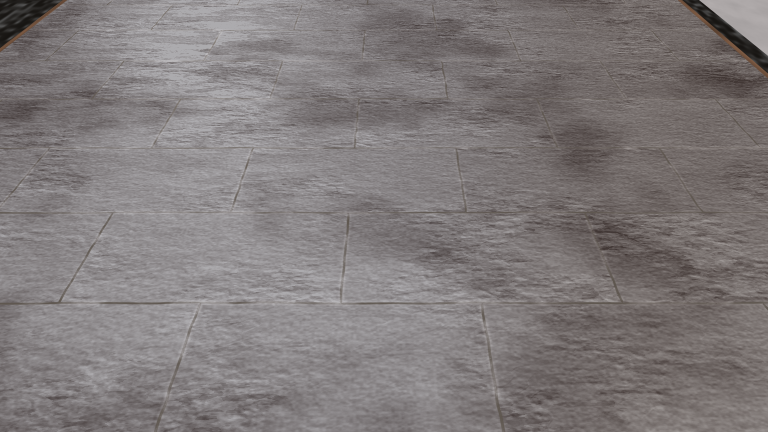
Reproduce this texture procedurally as a Shadertoy shader.

```glsl
// Perspective of the ground plane, in canvas heights
const float HORIZON = 1.579;
const float VANISH_X = 0.014;
const float ROW_SCALE = 6.576;
const float ROW_SHIFT = 5.136;
// Paving layout
const float SLAB_WIDTH = 0.51;
const float BOND_SHIFT = 0.325;
const vec2 JOINT = vec2(0.0045, 0.009);
const float LEFT_EDGE = -1.29;
const float RIGHT_EDGE = 1.15;
const float TIMBER_WIDTH = 0.018;
const float GRAVEL_WIDTH = 0.085;
// Stone finish
const float BASE_TONE = 0.63;
const float RELIEF = 2.1;
const float PITTING = 0.26;
const float STAIN = 0.36;
const float SLAB_VARIATION = 0.1;
// Colours
const vec3 STONE_DARK = vec3(0.34, 0.31, 0.31);
const vec3 STONE_LIGHT = vec3(0.62, 0.61, 0.62);
const vec3 MORTAR = vec3(0.37, 0.34, 0.31);
const vec3 TIMBER = vec3(0.43, 0.31, 0.23);
const vec3 GRAVEL_DARK = vec3(0.09, 0.08, 0.07);
const vec3 GRAVEL_LIGHT = vec3(0.34, 0.34, 0.34);
const vec3 KERB = vec3(0.68, 0.66, 0.66);

float hash(vec2 p) {
    vec3 q = fract(p.xyx * 0.1031);
    q += dot(q, q.yzx + 33.33);
    return fract((q.x + q.y) * q.z);
}

float noise(vec2 p) {
    vec2 i = floor(p), f = fract(p);
    f = f * f * (3.0 - 2.0 * f);
    return mix(mix(hash(i), hash(i + vec2(1, 0)), f.x),
               mix(hash(i + vec2(0, 1)), hash(i + 1.0), f.x), f.y);
}

float fbm(vec2 p) {
    float sum = 0.0, gain = 0.5;
    for (int i = 0; i < 5; i++) {
        sum += gain * noise(p);
        p = mat2(1.6, 1.2, -1.2, 1.6) * p + 5.3;
        gain *= 0.5;
    }
    return sum / 0.97;
}

// Soft elliptical pool of light or shade
float pool(vec2 p, vec2 centre, vec2 size) {
    vec2 d = (p - centre) / size;
    return exp(-dot(d, d));
}

// Height of the split stone: a few crisp layers plus a gritty skin
float rivenHeight(vec2 q) {
    float strata = 6.0 * fbm(q * vec2(1.8, 3.2));
    float ledge = floor(strata) + smoothstep(0.9, 1.0, fract(strata));
    return 0.07 * ledge + 0.36 * fbm(q * vec2(17.0, 27.0));
}

void mainImage(out vec4 fragColor, in vec2 fragCoord) {
    vec2 p = (fragCoord - vec2(0.5 * iResolution.x, 0.0)) / iResolution.y;

    // Project onto the ground and find the slab
    float drop = HORIZON - p.y;
    float side = (p.x - VANISH_X) / drop;
    float depth = ROW_SCALE / drop - ROW_SHIFT;
    vec2 ground = vec2(side / SLAB_WIDTH, depth);
    float sidePixel = 1.0 / (drop * iResolution.y);
    vec2 pixel = vec2(sidePixel / SLAB_WIDTH, ROW_SCALE / (drop * drop * iResolution.y));
    vec2 wobble = vec2(noise(ground * 9.0), noise(ground * 7.0 + 4.0)) - 0.5;
    vec2 grid = ground + wobble * vec2(0.006, 0.016);
    grid.x += 0.5 * mod(floor(grid.y) + 1.0, 2.0) - BOND_SHIFT;
    vec2 slab = floor(grid), local = fract(grid);

    // Large scale light, damp stains and slab tone
    float glare = pool(p, vec2(-0.41, 0.9), vec2(0.21, 0.27));
    float sheen = pool(p, vec2(-0.2, 0.25), vec2(0.65, 0.55));
    float shade = pool(p, vec2(-0.88, 0.8), vec2(0.2, 0.22));
    float damp = smoothstep(0.48, 0.78, fbm(ground * vec2(2.1, 1.1) + 3.0));
    float tone = BASE_TONE + 0.26 * sheen + 0.42 * glare - 0.34 * shade - STAIN * damp;
    tone -= 0.28 * smoothstep(-0.25, 0.6, p.x) * smoothstep(-0.2, 0.75, p.y);
    tone += SLAB_VARIATION * (hash(slab + 2.0) - 0.5);

    // Riven surface, each slab cut from its own stone
    vec2 q = grid * vec2(1.5, 1.0) + 17.0 * vec2(hash(slab), hash(slab + 9.0));
    float fade = 1.0 / (1.0 + 8.0 * pixel.y);
    float patches = smoothstep(0.4, 0.66, fbm(q * vec2(1.5, 2.2) + 31.0));
    float slope = rivenHeight(q + vec2(0.006, 0.016)) - rivenHeight(q);
    tone += RELIEF * fade * mix(0.75, 1.35, patches) * clamp(slope, -0.16, 0.12);
    tone += 0.26 * fade * (noise(q * vec2(70.0, 76.0)) - 0.5);
    tone += 0.22 * (fbm(q * vec2(2.2, 5.0)) - 0.5);

    // Small flaked pits gathered in patches, and thin films of water
    float flakes = fbm(q * vec2(9.0, 25.0));
    tone -= PITTING * fade * patches * smoothstep(0.59, 0.63, flakes);
    tone += 0.14 * fade * patches * (1.0 - smoothstep(0.36, 0.4, flakes));
    float film = smoothstep(0.49, 0.53, fbm(q * vec2(2.0, 6.5) + 8.0));
    tone += (film - 0.5) * (0.03 + 0.26 * glare + 0.18 * shade);
    vec3 colour = mix(STONE_DARK, STONE_LIGHT, clamp(tone, -0.3, 1.2));
    colour *= mix(vec3(1.0), vec3(1.01, 0.99, 0.96), smoothstep(0.0, 0.7, p.x));

    // Narrow worn joints, part filled, with a pale chipped rim
    vec2 blur = 0.8 * pixel;
    vec2 edge = min(local, 1.0 - local);
    vec2 cover = 1.0 - smoothstep(JOINT - blur, JOINT + blur, edge);
    cover *= min(vec2(1.0), 2.0 * JOINT / pixel + 0.2);
    vec2 rim = 1.0 - smoothstep(JOINT, 3.0 * JOINT + blur, edge);
    float wear = smoothstep(0.2, 0.8, fbm(ground * vec2(11.0, 9.0) + 20.0));
    colour += 0.09 * max(rim.x, rim.y) * (1.0 - wear) * fade;
    colour = mix(colour, MORTAR + 0.14 * glare, max(cover.x, cover.y) * mix(0.25, 1.0, wear));

    // Timber edging, gravel strips and the kerb
    float outside = max(LEFT_EDGE - side, side - RIGHT_EDGE);
    float stones = noise(vec2(side * 60.0, depth * 7.0));
    vec3 gravel = mix(GRAVEL_DARK, GRAVEL_LIGHT, stones * stones);
    vec3 timber = TIMBER * (0.8 + 0.4 * noise(vec2(side * 90.0, depth * 2.0)));
    vec3 kerb = KERB * (0.94 + 0.1 * fbm(vec2(side * 20.0, depth * 3.0)));
    colour = mix(colour, timber, smoothstep(-sidePixel, sidePixel, outside));
    colour = mix(colour, gravel, smoothstep(-sidePixel, sidePixel, outside - TIMBER_WIDTH));
    colour = mix(colour, kerb, smoothstep(-sidePixel, sidePixel, side - RIGHT_EDGE - GRAVEL_WIDTH));

    fragColor = vec4(clamp(colour, 0.0, 1.0), 1.0);
}
```
